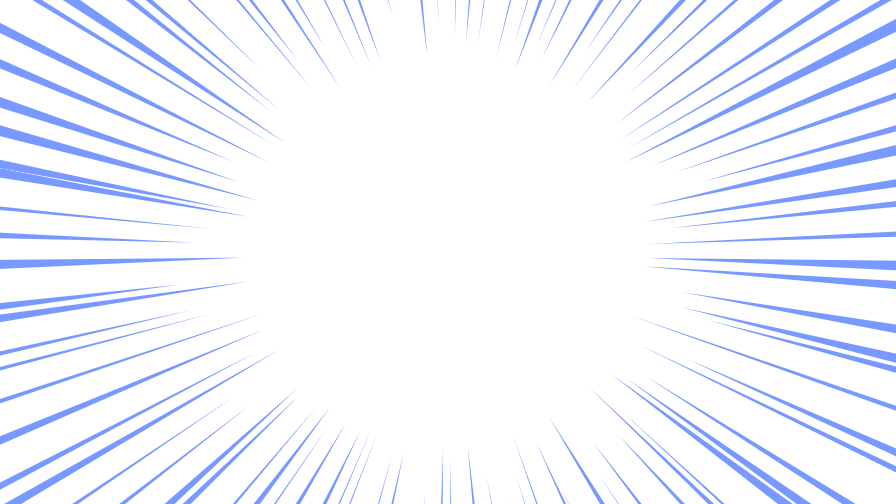
Reproduce this background procedurally as a WebGL 1 fragment shader.

```glsl
precision highp float;
// Blue speed lines converging on an empty round centre over white.

uniform vec2 u_resolution;

const float TAU = 6.2831853;
const float LINE_COUNT = 100.0;
const float INNER_RADIUS = 0.385;  // nearest tips, in canvas heights
const float TIP_SPREAD = 0.16;     // how far outward a tip may start
const vec3 PAPER = vec3(1.0);
const vec3 INK = vec3(0.47, 0.60, 1.0);

// Pseudo-random value in [0, 1) for a line index and a channel.
float hash(float index, float channel) {
  return fract(sin(index * 12.9898 + channel * 78.233) * 43758.545);
}

// Box-filtered coverage of a stripe; all lengths share one unit.
float stripe(float offset, float halfWidth, float pixel) {
  vec2 edges = vec2(offset + halfWidth, offset - halfWidth) / pixel;
  edges = clamp(edges + 0.5, 0.0, 1.0);
  return edges.x - edges.y;
}

// One radial wedge, growing from its tip out towards the border.
float wedge(float radius, float angleOffset, float tip, float slope, float pixel) {
  float halfWidth = slope * max(radius - tip, 0.0);
  return stripe(radius * sin(angleOffset), halfWidth, pixel);
}

// Jittered wedges, one in each angular cell, including both neighbours.
float speedLines(vec2 p, float pixel) {
  float radius = length(p);
  float turn = atan(p.y, p.x + step(radius, 0.0)) / TAU * LINE_COUNT;
  float cell = floor(turn);
  float coverage = 0.0;
  for (int i = -1; i <= 1; i++) {
    float slot = cell + float(i);
    float id = mod(slot + 0.5, LINE_COUNT);
    float centre = slot + mix(0.05, 0.95, hash(id, 1.0));
    float reach = hash(id, 2.0);
    float tip = INNER_RADIUS + TIP_SPREAD * reach * reach;
    float slope = mix(0.007, 0.021, hash(id, 3.0));
    float angleOffset = (turn - centre) * TAU / LINE_COUNT;
    coverage = max(coverage, wedge(radius, angleOffset, tip, slope, pixel));
  }
  return coverage;
}

void main() {
  // Centred coordinates, with the canvas height as the unit.
  vec2 p = (gl_FragCoord.xy - 0.5 * u_resolution) / u_resolution.y;
  float ink = speedLines(p, 1.0 / u_resolution.y);
  gl_FragColor = vec4(mix(PAPER, INK, ink), 1.0);
}
```
